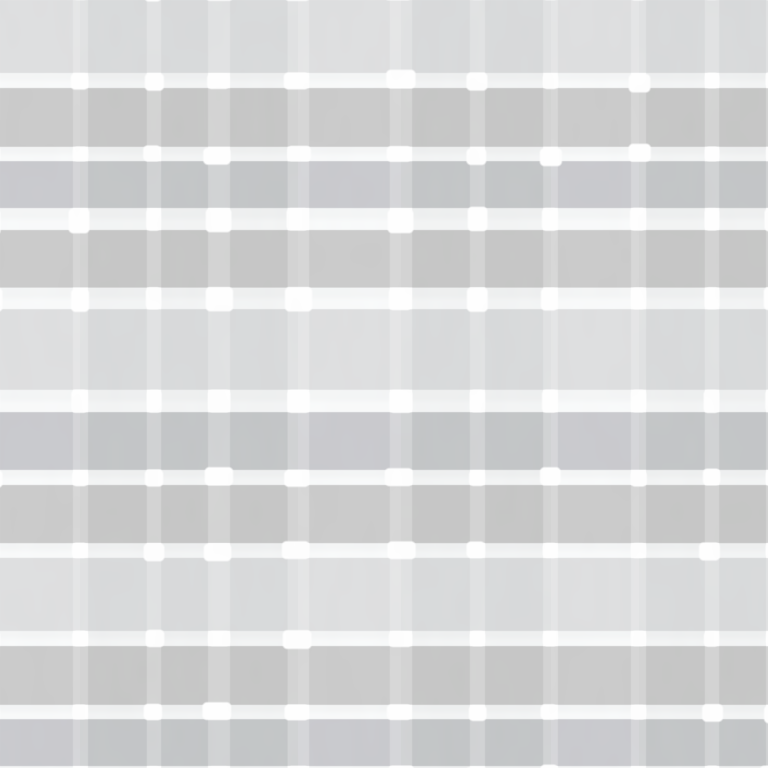
This pattern is drawn by a Shadertoy shader. Its source:

```glsl
const float PERIOD = 0.7266;

// Stripe centre and half width within one plaid repeat
const vec2 STRIPES[7] = vec2[7](
    vec2(0.1048, 0.0098), vec2(0.2005, 0.0093), vec2(0.2852, 0.0143),
    vec2(0.3885, 0.0140), vec2(0.5221, 0.0145), vec2(0.6217, 0.0098),
    vec2(0.7168, 0.0096));

float hash(vec2 p) {
    vec3 q = fract(vec3(p.xyx) * 0.1031);
    q += dot(q, q.yzx + 33.33);
    return fract((q.x + q.y) * q.z);
}

float valueNoise(vec2 p) {
    vec2 i = floor(p), f = fract(p);
    f = f * f * (3.0 - 2.0 * f);
    return mix(mix(hash(i), hash(i + vec2(1, 0)), f.x),
               mix(hash(i + vec2(0, 1)), hash(i + vec2(1, 1)), f.x), f.y);
}

// Nearest stripe: signed offset from its centre, half width, unique id
vec3 nearestStripe(float x) {
    vec3 best = vec3(1.0, 0.0, 0.0);
    for (int i = 0; i < 7; i++) {
        float turn = round((x - STRIPES[i].x) / PERIOD);
        float offset = x - STRIPES[i].x - turn * PERIOD;
        if (abs(offset) - STRIPES[i].y < abs(best.x) - best.y)
            best = vec3(offset, STRIPES[i].y, float(i) + 7.0 * turn);
    }
    return best;
}

// Index of the broad band between two stripes
int bandIndex(float x) {
    int count = 0;
    for (int i = 0; i < 7; i++)
        count += int(step(STRIPES[i].x, mod(x, PERIOD)));
    return count % 7;
}

float coverage(float dist, float softness) {
    return 1.0 - smoothstep(-softness, softness, dist);
}

void mainImage(out vec4 fragColor, in vec2 fragCoord) {
    vec2 p = fragCoord / iResolution.xy;
    p.y = 1.0 - p.y;
    float soft = max(0.8 / iResolution.y, 0.0012);

    vec3 column = nearestStripe(p.x);
    vec3 row = nearestStripe(p.y);
    int rowBand = bandIndex(p.y);
    float paleColumn = bandIndex(p.x) % 4 == 0 ? 1.0 : 0.0;

    // Broad bands: pale, cool or neutral grey, lifted in pale columns
    vec3 color = mix(vec3(0.776, 0.777, 0.776), vec3(0.795), paleColumn);
    if (rowBand % 4 == 0)
        color = mix(vec3(0.847, 0.853, 0.857), vec3(0.869, 0.872, 0.876), paleColumn);
    else if (rowBand == 2 || rowBand == 5)
        color = mix(vec3(0.765, 0.774, 0.780), vec3(0.788, 0.790, 0.806), paleColumn);

    // Translucent vertical stripes
    float vertical = coverage(abs(column.x) - column.y, soft);
    color = mix(color, vec3(0.98), 0.25 * vertical);

    // Nearly opaque horizontal stripes, brighter along the lower half
    float horizontal = coverage(abs(row.x) - row.y, soft);
    float lower = smoothstep(-0.005, 0.005, row.x);
    vec3 lineColor = vec3(0.932, 0.937, 0.938) + 0.022 * paleColumn + 0.018 * lower;
    color = mix(color, lineColor, horizontal);
    color = mix(color, vec3(0.995), vertical * horizontal);

    // Uneven white swelling at the crossings
    vec2 crossing = vec2(column.z, row.z) + 31.0;
    float swell = hash(crossing);
    vec2 shift = vec2(hash(crossing + 17.0) - 0.7, hash(crossing + 53.0) - 0.3) * 0.007 * swell;
    vec2 halfSize = vec2(column.y, row.y) + vec2(0.005, 0.0025) * swell * swell;
    vec2 q = abs(vec2(column.x, row.x) - shift) - halfSize + 0.006;
    float blob = length(max(q, 0.0)) + min(max(q.x, q.y), 0.0) - 0.006;
    color = mix(color, vec3(0.995), coverage(blob, soft * 1.5));

    // Faint cloudy unevenness
    color += 0.006 * (valueNoise(p * vec2(60.0, 24.0)) - 0.5);
    fragColor = vec4(clamp(color, 0.0, 1.0), 1.0);
}
```
